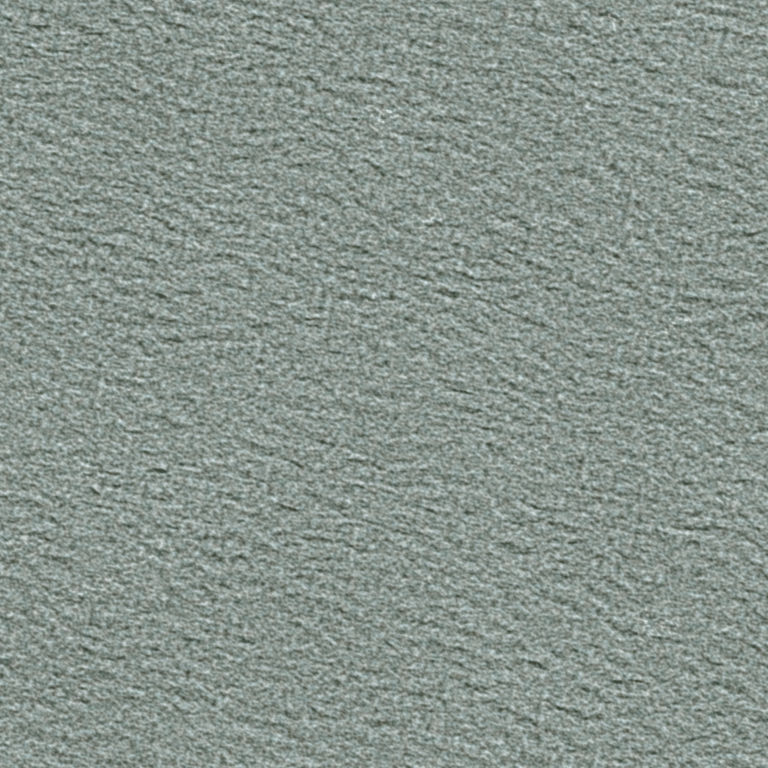
A WebGL 1 fragment shader for this texture:

```glsl
precision highp float;
// Grey-green rippled leather: short slanted creases under a fine, flecked grain.
uniform vec2 u_resolution;

const vec3 SHADOW = vec3(0.37, 0.41, 0.37);
const vec3 HIGHLIGHT = vec3(0.72, 0.77, 0.76);
const vec3 WARM_TINT = vec3(0.045, -0.005, -0.02);
const float SLANT = 0.29;         // downward tilt of the creases, radians
const float RELIEF_STEP = 0.0036; // distance over which the slope is taken

float hash(vec2 cell) {
  vec3 v = fract(vec3(cell.xyx) * vec3(0.1031, 0.1030, 0.0973));
  v += dot(v, v.yzx + 33.33);
  return fract((v.x + v.y) * v.z);
}

float cornerSlope(vec2 cell, vec2 toPoint) {
  float angle = 6.2832 * hash(cell);
  return dot(vec2(cos(angle), sin(angle)), toPoint);
}

// Gradient noise, centred on zero
float noise(vec2 p) {
  vec2 cell = floor(p);
  vec2 f = p - cell;
  vec2 w = f * f * f * (f * (f * 6.0 - 15.0) + 10.0);
  vec2 right = vec2(1.0, 0.0);
  vec2 up = vec2(0.0, 1.0);
  float low = mix(cornerSlope(cell, f), cornerSlope(cell + right, f - right), w.x);
  float high = mix(cornerSlope(cell + up, f - up), cornerSlope(cell + 1.0, f - 1.0), w.x);
  return mix(low, high, w.y);
}

vec2 rotate(vec2 p, float angle) {
  float c = cos(angle);
  float s = sin(angle);
  return vec2(c * p.x - s * p.y, s * p.x + c * p.y);
}

// Bends the straight grain so creases wander and break up
vec2 bend(vec2 p, float frequency, float amount) {
  return p + amount * vec2(noise(p * frequency + 17.3), noise(p * frequency + 58.6));
}

float rippleHeight(vec2 p) {
  vec2 q = rotate(bend(bend(p, 7.0, 0.022), 42.0, 0.005), SLANT);
  float broad = noise(q * vec2(29.0, 70.0) + 11.0);
  float narrow = noise(rotate(q, -0.12) * vec2(58.0, 122.0) + 83.0);
  return broad + 0.5 * narrow;
}

// Brightness of the ripples lit from above, with deepened shadows
float rippleLight(vec2 p) {
  vec2 across = vec2(sin(SLANT), cos(SLANT)) * RELIEF_STEP;
  float slope = rippleHeight(p - 0.5 * across) - rippleHeight(p + 0.5 * across);
  float crease = smoothstep(0.18, 0.6, -slope);
  return 0.62 * slope - 0.22 * crease;
}

float fineGrain(vec2 p) {
  vec2 q = rotate(p, 0.6 * SLANT);
  float fibres = noise(q * vec2(125.0, 205.0) + 7.0);
  float specks = noise(rotate(q, 0.5) * vec2(215.0, 275.0) + 41.0);
  return 0.72 * fibres + 0.45 * specks;
}

// Sparse worn places, slightly elongated upward to the right
float wornPatches(vec2 p) {
  float patches = noise(rotate(p, -0.5) * vec2(9.0, 17.0) + 29.0);
  return smoothstep(0.32, 0.58, patches);
}

void main() {
  vec2 p = gl_FragCoord.xy / min(u_resolution.x, u_resolution.y);

  float grain = fineGrain(p);
  float worn = wornPatches(p);
  float cloud = noise(p * 4.0 + 5.0) + 0.5 * noise(p * 13.0 + 63.0);
  float fleck = smoothstep(0.08, 0.32, grain);

  float tone = 0.475 + rippleLight(p) + grain + 0.06 * cloud;
  tone += worn * (0.04 + 0.2 * fleck);

  // Tone from crease shadow to lit ridge, with faint rose and teal variation
  vec3 color = mix(SHADOW, HIGHLIGHT, clamp(tone, -0.35, 1.3));
  float warmth = 0.7 * noise(p * vec2(75.0, 95.0) + 37.0) + 0.5 * worn * fleck;
  color += WARM_TINT * warmth;

  gl_FragColor = vec4(clamp(color, 0.0, 1.0), 1.0);
}
```
